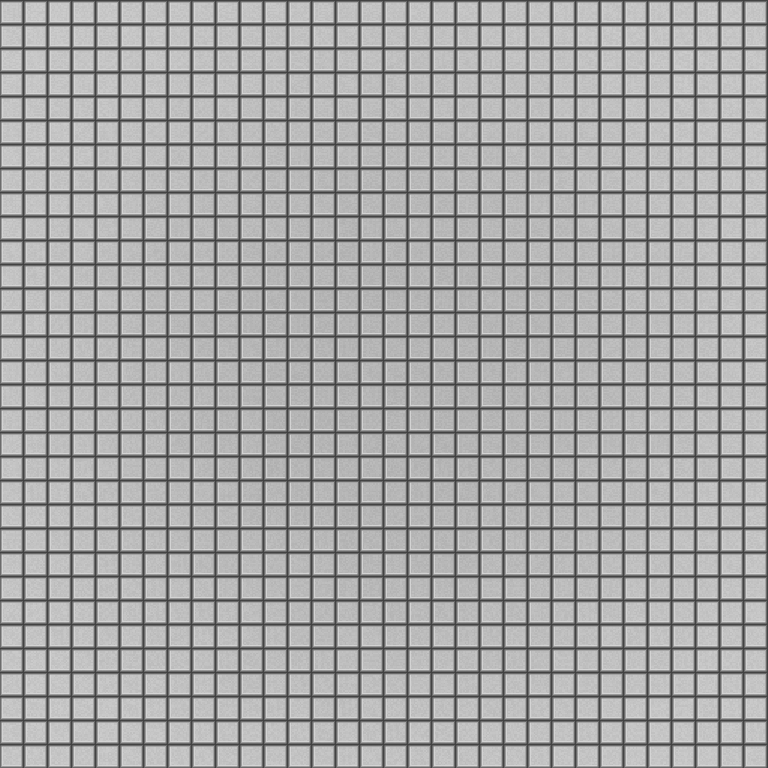
This pattern is drawn by a Shadertoy shader. Its source:

```glsl
float hash(vec2 p) {
    return fract(sin(dot(p, vec2(127.1, 311.7))) * 43758.5453);
}

// Box-filtered coverage of the interval lo..hi
float band(float d, float lo, float hi, float pixel) {
    float overlap = min(hi, d + 0.5 * pixel) - max(lo, d - 0.5 * pixel);
    return clamp(overlap / pixel, 0.0, 1.0);
}

void mainImage(out vec4 fragColor, in vec2 fragCoord) {
    vec2 uv = fragCoord / iResolution.xy;
    float pixel = 32.0 / iResolution.y;

    // Tile grid; offset is measured from the nearest joints
    vec2 grid = uv * 32.0;
    vec2 offset = fract(grid + 0.5) - 0.5;

    // Tile face: paler towards the border, slight tile variation and fine grain
    float shade = mix(0.71, 0.775, smoothstep(0.1, 0.65, length(uv - 0.5)));
    shade += 0.01 * (hash(floor(grid)) - 0.5);
    shade += 0.045 * (hash(floor(grid * 16.0) + 7.0) - 0.5);

    // Bevel: shadow inside the top and right, highlight inside the left and bottom
    float shadow = max(band(offset.x, -0.125, -0.0625, pixel),
                       band(offset.y, -0.125, -0.0625, pixel));
    float light = max(band(offset.x, 0.0625, 0.125, pixel),
                      band(offset.y, 0.0625, 0.125, pixel));
    shade = mix(shade, 0.84, light * 0.9);
    shade = mix(shade, 0.64, shadow * 0.9);

    // Joint: dark along the top and right of each tile, softer on the other sides
    float joint = max(band(offset.x, -0.0625, 0.0625, pixel),
                      band(offset.y, -0.0625, 0.0625, pixel));
    float core = max(band(offset.x, -0.0625, 0.0, pixel),
                     band(offset.y, -0.0625, 0.0, pixel));
    shade = mix(shade, 0.42, joint);
    shade = mix(shade, 0.26, core);

    fragColor = vec4(vec3(shade), 1.0);
}
```
